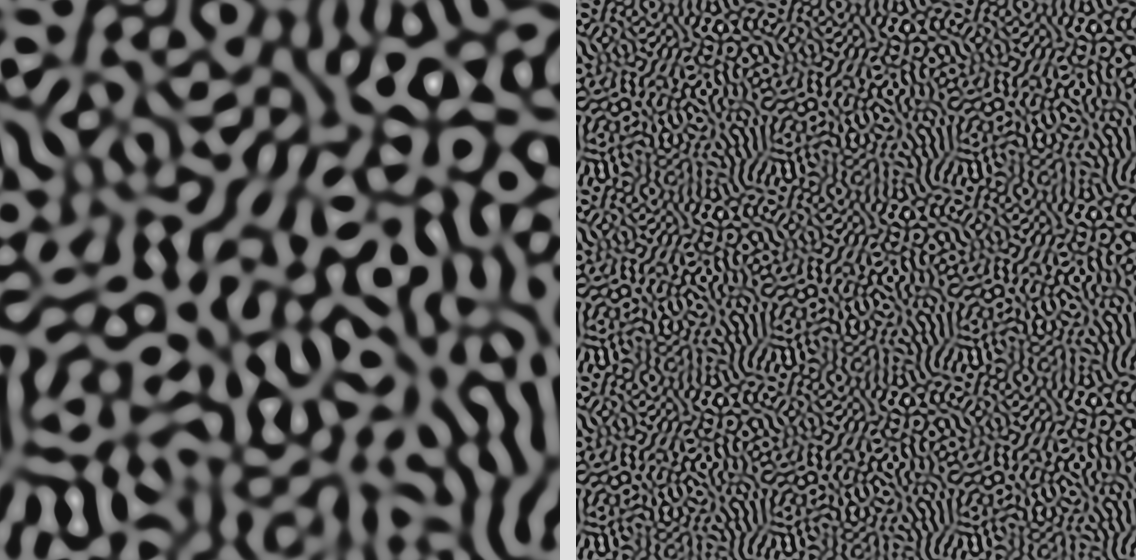
Left: one tile. Right: repeated 3 by 3.
Write a WebGL 1 fragment shader that draws this pattern.

```glsl
precision highp float;
// Seamless grey labyrinth of soft dark spots and short winding stripes.

uniform vec2 u_resolution;

const float PI = 3.14159265;
const int WAVE_COUNT = 72;

const vec3 DARK_SPOT = vec3(0.075);
const vec3 LIGHT_GREY = vec3(0.515);

float hash(float seed) {
  return fract(sin(seed * 12.9898 + 4.137) * 43758.547);
}

// Whole-number wave vector, so that every wave wraps at the edges.
vec2 wrappingWave(float angle, float frequency) {
  return floor(frequency * vec2(cos(angle), sin(angle)) + 0.5);
}

// Layered sines from a narrow ring of frequencies, scaled to unit variance.
// Positive uprightness favours features that stand vertically.
float ringNoise(vec2 uv, float frequency, float spread, float uprightness) {
  float sum = 0.0;
  float power = 0.0;
  for (int i = 0; i < WAVE_COUNT; i++) {
    float id = float(i);
    float angle = PI * (id + hash(id)) / float(WAVE_COUNT);
    float radius = frequency + spread * (2.0 * hash(id + 101.3) - 1.0);
    float phase = hash(id + 207.7);
    float weight = 1.0 + uprightness * cos(2.0 * angle);
    vec2 wave = wrappingWave(angle, radius);
    sum += weight * cos(2.0 * PI * (dot(wave, uv) + phase));
    power += 0.5 * weight * weight;
  }
  return sum * inversesqrt(power);
}

// Smooth S-curve from 0 to 1 around a threshold.
float softStep(float value, float threshold, float steepness) {
  return 1.0 / (1.0 + exp(-steepness * (value - threshold)));
}

// Soft contrast between the greys, with a faint lift on the highest crests.
vec3 shade(float height) {
  vec3 grey = mix(DARK_SPOT, LIGHT_GREY, softStep(height, -0.17, 3.3));
  float crest = max(height - 0.6, 0.0);
  return grey + 0.02 * crest * crest;
}

void main() {
  vec2 uv = gl_FragCoord.xy / u_resolution;
  float height = ringNoise(uv, 20.3, 2.3, 0.25);
  gl_FragColor = vec4(shade(height), 1.0);
}
```
